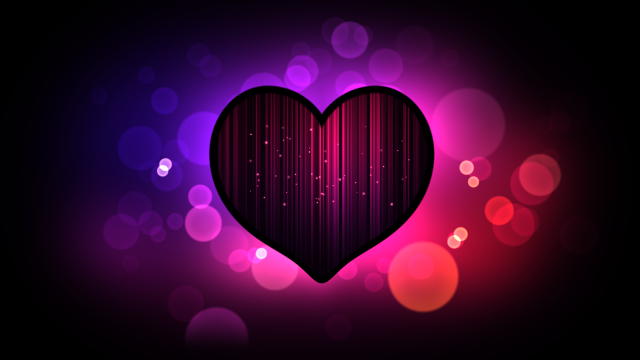
Reproduce this background procedurally as a WebGL 2 fragment shader.

```glsl
#version 300 es
precision highp float;
// A dark striped heart with sparkles, over coloured glows and soft bokeh discs.

uniform vec2 u_resolution;
out vec4 fragColor;

#define HEART_CENTER vec2(0.005, 0.072)
#define HEART_BORDER 0.019
#define BOKEH_COUNT 48
#define SPARKLE_COUNT 58
#define STRIPE_DENSITY 220.0
#define RIM_GLOW 0.45
#define NIGHT vec3(0.016, 0.0, 0.02)
#define CRIMSON vec3(0.78, 0.04, 0.28)
#define INDIGO vec3(0.24, 0.03, 0.32)

vec2 hash2(float n) {
  vec3 q = fract(vec3(n) * vec3(0.1031, 0.1030, 0.0973));
  q += dot(q, q.yzx + 33.33);
  return fract((q.xx + q.yz) * q.zy);
}

float noise(float x) {
  float i = floor(x), f = fract(x);
  return mix(hash2(i + 400.0).x, hash2(i + 401.0).x, smoothstep(0.15, 0.85, f));
}

float glow(vec2 p, vec2 center, vec2 size) {
  vec2 q = (p - center) / size;
  return exp(-dot(q, q));
}

// Wide coloured light behind everything
vec3 ambient(vec2 p) {
  vec3 c = NIGHT;
  c += vec3(0.48, 0.08, 0.60) * glow(p, vec2(0.03, 0.23), vec2(0.25, 0.16));
  c += vec3(0.09, 0.01, 0.34) * glow(p, vec2(-0.42, 0.13), vec2(0.30, 0.24));
  c += vec3(0.30, 0.06, 0.36) * glow(p, vec2(-0.28, 0.02), vec2(0.13, 0.22));
  c += vec3(0.64, 0.09, 0.44) * glow(p, vec2(0.31, 0.12), vec2(0.16, 0.19));
  c += vec3(0.70, 0.17, 0.42) * glow(p, vec2(-0.11, -0.21), vec2(0.18, 0.10));
  c += vec3(0.66, 0.08, 0.38) * glow(p, vec2(0.18, -0.16), vec2(0.15, 0.12));
  c += vec3(0.48, 0.03, 0.07) * glow(p, vec2(0.39, -0.19), vec2(0.21, 0.14));
  c += vec3(0.38, 0.03, 0.11) * glow(p, vec2(0.55, 0.01), vec2(0.17, 0.16));
  c += vec3(0.20, 0.02, 0.20) * glow(p, vec2(-0.56, -0.17), vec2(0.18, 0.13));
  c += vec3(0.20, 0.01, 0.13) * glow(p, vec2(-0.05, -0.28), vec2(0.50, 0.15));
  return c;
}

// Soft disc with a slightly brighter rim
float disc(vec2 p, vec2 center, float r) {
  float d = length(p - center);
  float soft = 0.7 / u_resolution.y + 0.04 * r;
  float fill = 1.0 - smoothstep(r - soft, r + soft, d);
  return fill * mix(0.72, 1.0, smoothstep(0.4 * r, r, d));
}

// Approximate signed distance: elliptic lobes above, a tapered point below
float heart(vec2 p) {
  float x = abs(p.x), u = x / 0.3125;
  vec2 size = vec2(0.3125, 0.278 + 0.081 / (1.0 + 25.0 * u * u));
  if (p.y > 0.0) {
    x -= 0.15;
    size = vec2(x < 0.0 ? 0.185 : 0.1625, 0.19);
  }
  vec2 q = vec2(x, p.y) / size;
  float len = length(q);
  return len * (len - 1.0) / max(length(q / size), 0.001);
}

vec3 bokeh(vec2 p) {
  vec3 c = vec3(0.0);
  // Scattered discs take the tint of the light around them
  for (int i = 0; i < BOKEH_COUNT; i++) {
    vec2 h = hash2(float(i) + 11.0), k = hash2(float(i) + 171.0);
    float angle = 6.2832 * h.x;
    vec2 center = vec2(cos(angle), sin(angle)) * vec2(0.78, 0.42) * mix(0.52, 1.0, h.y);
    float m = disc(p, center, mix(0.022, 0.068, k.x * k.x));
    if (m > 0.0) c += m * mix(0.12, 0.45, k.y) * ambient(center);
  }
  // Large discs that anchor the composition
  c += vec3(0.50, 0.20, 0.07) * disc(p, vec2(0.287, -0.269), 0.097);
  c += vec3(0.24, 0.05, 0.22) * disc(p, vec2(-0.287, -0.442), 0.088) * smoothstep(-0.48, -0.38, p.y);
  c += vec3(0.45, 0.13, 0.30) * disc(p, vec2(-0.324, -0.120), 0.051);
  c += vec3(0.42, 0.10, 0.34) * disc(p, vec2(-0.333, -0.046), 0.033);
  c += vec3(0.12, 0.02, 0.22) * disc(p, vec2(-0.322, 0.116), 0.074);
  c += vec3(0.20, 0.05, 0.25) * disc(p, vec2(0.083, 0.389), 0.051);
  c += vec3(0.26, 0.10, 0.10) * disc(p, vec2(0.611, 0.014), 0.058);
  c += vec3(0.12, 0.05, 0.09) * disc(p, vec2(0.412, 0.153), 0.102);
  c += vec3(0.40, 0.08, 0.05) * disc(p, vec2(0.498, -0.085), 0.040);
  c += vec3(0.22, 0.13, 0.14) * disc(p, vec2(-0.125, -0.241), 0.065);
  // Pairs of small pale lights around the heart
  for (int i = 0; i < 8; i++) {
    float n = float(i / 2), angle = -n * (0.50 + 0.21 * n);
    vec2 center = vec2(cos(angle), sin(angle)) * vec2(0.45, 0.23);
    center += (hash2(float(i) + 37.0) - 0.5) * vec2(0.10, 0.07);
    vec3 tint = mix(vec3(0.75, 0.6, 0.6), vec3(0.75, 0.58, 0.3), step(0.0, center.x));
    c += tint * disc(p, center, 0.015 + 0.005 * hash2(float(i)).y);
  }
  return c;
}

// Vertical light streaks and tiny sparkles inside the heart
vec3 curtain(vec2 p) {
  float fine = noise(p.x * STRIPE_DENSITY + 90.0);
  float broad = noise(p.x * STRIPE_DENSITY * 0.25 + 30.0);
  float streak = fine * fine * (0.5 + 0.7 * broad);
  float middle = glow(p, vec2(0.0, 0.03), vec2(0.035, 0.17));
  float red = glow(p, vec2(0.02, 0.05), vec2(0.27, 0.18));
  float violet = glow(p, vec2(0.0, -0.10), vec2(0.24, 0.17));
  vec3 c = NIGHT + CRIMSON * (red * (0.06 + streak) + middle * (0.15 + 0.4 * fine));
  c += INDIGO * violet * (0.12 + 0.8 * streak);
  for (int i = 0; i < SPARKLE_COUNT; i++) {
    vec2 h = hash2(float(i) + 251.0), k = hash2(float(i) + 613.0);
    vec2 spot = vec2(mix(-0.2, 0.26, h.x), mix(-0.14, 0.08, h.y));
    float size = mix(0.0016, 0.0035, k.x * k.x);
    c += vec3(1.0, 0.35, 0.6) * mix(0.4, 1.2, k.y) * glow(p, spot, vec2(size));
  }
  return c;
}

void main() {
  vec2 p = (gl_FragCoord.xy - 0.5 * u_resolution) / u_resolution.y;
  vec2 local = p - HEART_CENTER;
  float px = 1.0 / u_resolution.y, d = heart(local);
  vec3 light = ambient(p);
  vec3 color = light * (0.92 + RIM_GLOW * exp(-16.0 * max(d, 0.0))) + bokeh(p);
  color *= 1.0 - smoothstep(0.52, 0.9, length(p * vec2(0.9, 1.15)));
  vec3 inside = curtain(local) * smoothstep(HEART_BORDER - px, HEART_BORDER + 2.0 * px, -d);
  color = mix(inside, color, smoothstep(-px, px, d));
  fragColor = vec4(clamp(color, 0.0, 1.0), 1.0);
}
```
